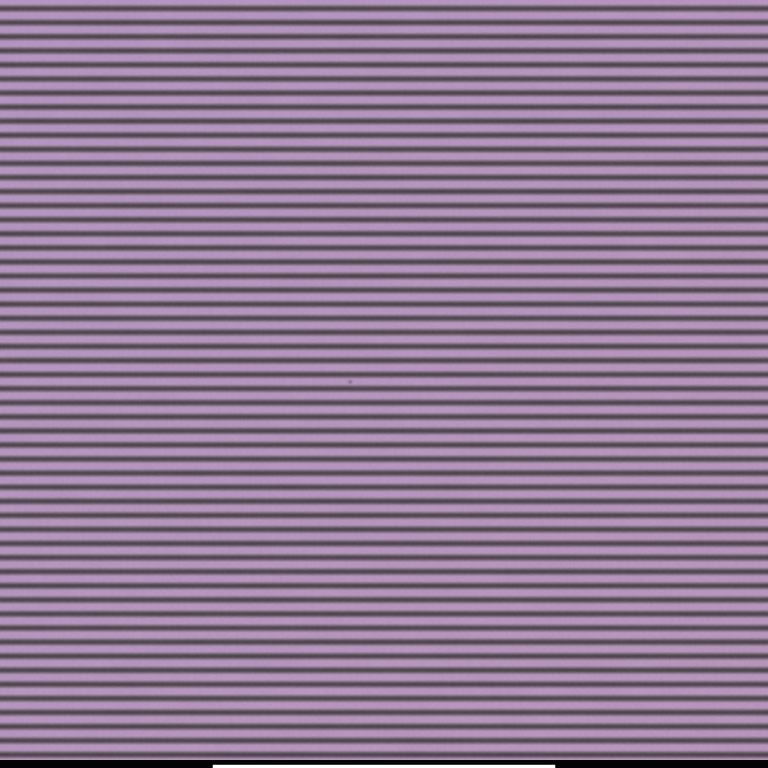
Give the GLSL for this texture, as a WebGL 1 fragment shader.

```glsl
precision highp float;
// Fine dark horizontal grooves on a lilac surface, above a black strip with a white scale bar.

uniform vec2 u_resolution;

const float LINE_COUNT = 54.55;     // line periods over the canvas height
const float FIRST_LINE = 0.0111;    // centre of the top line, from the top edge
const float LINE_CORE = 0.03;       // half-widths, in periods
const float LINE_EDGE = 0.34;
const float FRINGE_END = 0.42;
const float STRIP_HEIGHT = 0.0104;
const vec3 SCALE_BAR = vec3(0.277, 0.723, 0.0042); // left, right, top
const vec2 SPECK_POS = vec2(0.456, 0.5026);
const float SPECK_RADIUS = 0.005;
const float GRAIN_CELLS = 400.0;
const float GRAIN_AMOUNT = 0.018;
const float MOTTLE_AMOUNT = 0.012;

const vec3 LILAC = vec3(0.712, 0.582, 0.752);
const vec3 FRINGE = vec3(0.675, 0.582, 0.69);
const vec3 GROOVE = vec3(0.315, 0.275, 0.315);
const vec3 SPECK = vec3(0.50, 0.40, 0.50);
const vec3 BLACK = vec3(0.01, 0.01, 0.02);
const vec3 WHITE = vec3(1.0);
const vec3 HUE_DRIFT = vec3(0.018, 0.004, -0.022); // bluer upper left, pinker lower right

float hash(vec2 p) {
    return fract(sin(dot(p, vec2(127.1, 311.7))) * 43758.5453);
}

float noise(vec2 p) {
    vec2 cell = floor(p);
    vec2 f = fract(p);
    f = f * f * (3.0 - 2.0 * f);
    float low = mix(hash(cell), hash(cell + vec2(1.0, 0.0)), f.x);
    float high = mix(hash(cell + vec2(0.0, 1.0)), hash(cell + vec2(1.0)), f.x);
    return mix(low, high, f.y);
}

// Distance to the nearest line centre, in periods
float lineDistance(float y) {
    float phase = (1.0 - y - FIRST_LINE) * LINE_COUNT;
    return abs(fract(phase + 0.5) - 0.5);
}

float below(float edge, float x, float pixel) {
    return clamp((edge - x) / pixel + 0.5, 0.0, 1.0);
}

void main() {
    vec2 uv = gl_FragCoord.xy / u_resolution;
    float pixel = 1.0 / u_resolution.y;

    // Surface with slow colour drift and a faint speck
    vec3 surface = LILAC + HUE_DRIFT * (0.5 * (uv.x - uv.y) + 0.05);
    float speck = 1.0 - smoothstep(0.0, SPECK_RADIUS, length(uv - SPECK_POS));
    surface = mix(surface, SPECK, 0.7 * speck);

    // Soft grooves with a greyish fringe
    float d = lineDistance(uv.y);
    float soft = 0.25 * pixel * LINE_COUNT;
    vec3 face = mix(FRINGE, surface, smoothstep(0.22, FRINGE_END, d));
    vec3 color = mix(GROOVE, face, smoothstep(LINE_CORE - soft, LINE_EDGE + soft, d));

    // Fine grain and broad mottling
    color += GRAIN_AMOUNT * (noise(uv * GRAIN_CELLS) - 0.5);
    color += MOTTLE_AMOUNT * (noise(uv * vec2(24.0, 60.0)) - 0.5);

    // Bottom strip and scale bar
    color = mix(color, BLACK, below(STRIP_HEIGHT, uv.y, pixel));
    float bar = below(SCALE_BAR.x, uv.x, pixel);
    bar = below(SCALE_BAR.y, uv.x, pixel) - bar;
    color = mix(color, WHITE, bar * below(SCALE_BAR.z, uv.y, pixel));

    gl_FragColor = vec4(color, 1.0);
}
```
